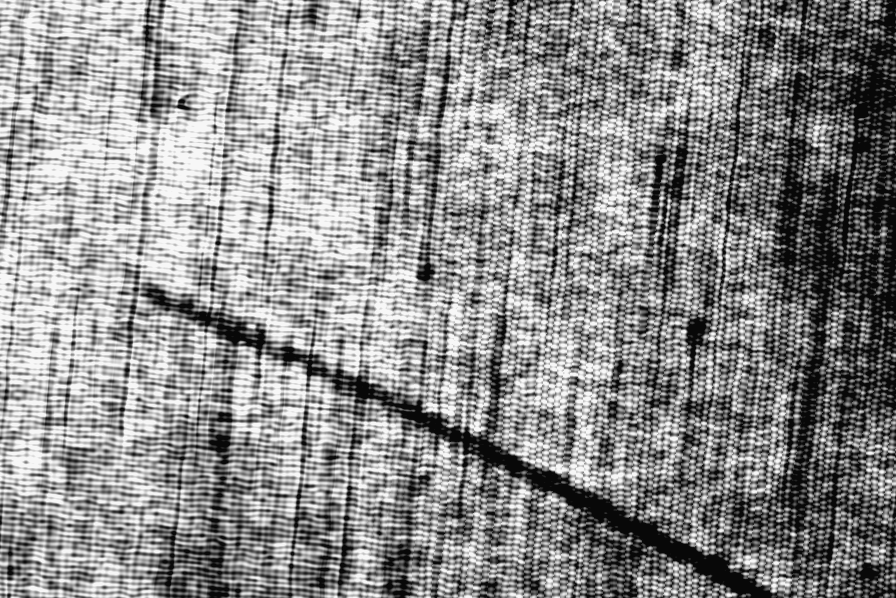
This texture is drawn by a WebGL 2 fragment shader. Its source:

```glsl
#version 300 es
precision highp float;

#define WARP_PITCH 0.0118
#define WEFT_PITCH 0.0098
#define LEAN 0.095
#define SAG 0.08
#define BEAD_CONTRAST 0.15
#define GRAIN_CONTRAST 0.52
#define STREAK_CONTRAST 0.55
#define CLOUD_CONTRAST 0.55
#define SPOT_COUNT 22
#define CREASE_START vec2(0.24, 0.515)
#define CREASE_END vec2(1.29, -0.005)

uniform vec2 u_resolution;
out vec4 fragColor;

const float TAU = 6.283185;

float hash(vec2 p) {
    vec3 q = fract(vec3(p.xyx) * 0.1031);
    q += dot(q, q.yzx + 33.33);
    return fract((q.x + q.y) * q.z);
}

float noise(vec2 p) {
    vec2 cell = floor(p), f = fract(p);
    f = f * f * (3.0 - 2.0 * f);
    return mix(mix(hash(cell), hash(cell + vec2(1, 0)), f.x),
               mix(hash(cell + vec2(0, 1)), hash(cell + vec2(1, 1)), f.x), f.y);
}

float fbm(vec2 p) {
    float sum = 0.0, amp = 0.5;
    for (int i = 0; i < 4; i++) {
        sum += amp * noise(p);
        p = p * 2.1 + 17.3;
        amp *= 0.5;
    }
    return sum;
}

// Rows of uneven beads, staggered between warp threads
float weave(vec2 cloth, float side) {
    vec2 grid = cloth / vec2(WARP_PITCH, WEFT_PITCH);
    float thread = floor(grid.x);
    float stagger = (0.35 * mod(thread, 2.0) + 0.3 * hash(vec2(thread, 5.0)))
                  * smoothstep(0.1, 0.7, side);
    float warp = -cos(TAU * grid.x);
    float weft = cos(TAU * (grid.y + stagger));
    float grain = noise(grid * vec2(1.0, 1.4) + 60.0) - 0.5;
    return BEAD_CONTRAST * (mix(0.4, 0.95, side) * warp + 1.2 * weft) + GRAIN_CONTRAST * grain;
}

// Uneven threads: broken dark warps and short dark wefts
float streaks(vec2 cloth) {
    float fine = noise(vec2(cloth.x * 120.0, cloth.y * 9.0)) - 0.5;
    float broad = noise(vec2(cloth.x * 50.0 + 9.0, cloth.y * 3.0)) - 0.5;
    float dark = smoothstep(0.62, 0.92, noise(vec2(cloth.x * 95.0 + 40.0, cloth.y * 2.6)));
    float fray = mix(0.35, 1.0, noise(vec2(cloth.x * 60.0, cloth.y * 45.0)));
    float weft = noise(vec2(cloth.x * 24.0, cloth.y * 100.0)) - 0.5;
    return STREAK_CONTRAST * (0.5 * fine + 0.3 * broad - 0.85 * dark * fray + 0.5 * weft);
}

// Soft stains and knots, some of them trailing a dark thread
float spots(vec2 cloth) {
    float ink = 0.0;
    for (int i = 0; i < SPOT_COUNT; i++) {
        float id = float(i) * 7.0 + 3.0;
        vec2 d = cloth - vec2(1.5 * hash(vec2(id, 1.0)), 1.1 * hash(vec2(id, 2.0)));
        float size = mix(0.012, 0.026, hash(vec2(id, 3.0)));
        float reach = length(d * vec2(1.15, 0.85)) + 0.016 * (noise(cloth * 90.0) - 0.5);
        float knot = smoothstep(size, size * 0.2, reach);
        float trail = smoothstep(0.008, 0.002, abs(d.x)) * smoothstep(0.01, 0.0, d.y)
                    * smoothstep(-0.2, -0.05, d.y) * step(0.75, hash(vec2(id, 4.0)));
        ink = max(ink, max(knot * mix(0.25, 0.8, hash(vec2(id, 5.0))), 0.45 * trail));
    }
    return ink;
}

// Diagonal fold, frayed at its upper end and solid at its lower end
float crease(vec2 p, vec2 cloth) {
    vec2 along = CREASE_END - CREASE_START;
    vec2 dir = normalize(along);
    float t = dot(p - CREASE_START, dir) / length(along);
    float d = dot(p - CREASE_START, vec2(-dir.y, dir.x));
    d -= 0.014 * sin(TAU * 0.5 * t) + 0.012 * (noise(cloth * vec2(85.0, 50.0)) - 0.5);
    float width = mix(0.028, 0.021, t);
    float ends = smoothstep(-0.01, 0.02, t) * smoothstep(1.03, 0.98, t);
    float beads = mix(0.4, 1.0, noise(cloth * vec2(80.0, 100.0) + 7.0));
    float fold = smoothstep(width, width * 0.1, abs(d));
    fold *= mix(0.85 * beads, 0.95, smoothstep(0.3, 0.9, t));
    float glow = 0.1 * smoothstep(0.03, 0.0, abs(d - 0.038));
    return ends * (fold - glow);
}

void main() {
    vec2 p = gl_FragCoord.xy / u_resolution.y;
    float side = smoothstep(0.25, 1.4, p.x);

    // Sheared cloth coordinates with broad and fine waviness
    vec2 cloth = vec2(p.x - LEAN * p.y, p.y + SAG * p.x);
    cloth += 0.006 * (vec2(noise(p * 5.0), noise(p * 6.0 + 31.0)) - 0.5);
    cloth += 0.005 * (vec2(noise(cloth * vec2(45.0, 25.0)), noise(cloth * 40.0 + 13.0)) - 0.5);

    // Broad lighting and stains
    float tone = mix(0.66, 0.42, side);
    tone += 0.12 * exp(-5.0 * dot(p - vec2(0.6, 0.75), p - vec2(0.6, 0.75)));
    tone -= 0.18 * smoothstep(0.4, 0.0, p.y) * (1.0 - side);
    tone -= 0.2 * smoothstep(1.2, 1.55, p.x + 0.15 * p.y - 0.05);
    tone += CLOUD_CONTRAST * (fbm(p * vec2(6.0, 8.0) + 4.0) - 0.47);

    float value = tone + weave(cloth, side) + streaks(cloth) + 0.05;
    value -= spots(cloth) + crease(p, cloth);
    value = mix(value, smoothstep(0.0, 1.0, value), 0.4);
    fragColor = vec4(vec3(clamp(value, 0.03, 0.97)), 1.0);
}
```
